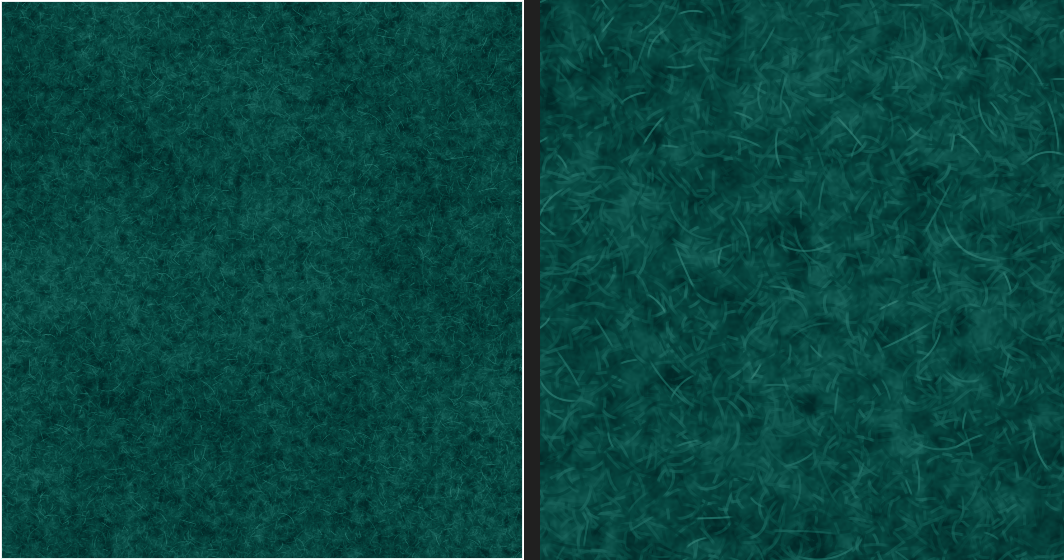
Left: the whole. Right: its middle third, enlarged.
Reproduce this texture procedurally as a Shadertoy shader.

```glsl
// Deep green wool felt: matted short fibres over soft shadows, with a thin white edge.

const vec3 DEEP_GREEN = vec3(0.005, 0.165, 0.160);
const vec3 WOOL_GREEN = vec3(0.026, 0.285, 0.258);
const vec3 LIT_GREEN = vec3(0.115, 0.415, 0.380);
const vec3 PALE_HAIR = vec3(0.42, 0.66, 0.60);
const vec3 EDGE_WHITE = vec3(1.0);
const float EDGE_WIDTH = 0.0034;
const int FELT_LAYERS = 10;
const int HAIR_LAYERS = 3;

vec4 hash4(vec2 cell, float seed) {
    vec4 p = fract(vec4(cell.xyx, cell.y + seed) * vec4(0.1031, 0.1030, 0.0973, 0.1099) + seed * 0.0717);
    p += dot(p, p.wzxy + 33.33);
    return fract((p.xxyz + p.yzzw) * p.zywx);
}

float valueNoise(vec2 p, float seed) {
    vec2 cell = floor(p);
    vec2 f = fract(p);
    f = f * f * (3.0 - 2.0 * f);
    float low = mix(hash4(cell, seed).x, hash4(cell + vec2(1, 0), seed).x, f.x);
    float high = mix(hash4(cell + vec2(0, 1), seed).x, hash4(cell + vec2(1, 1), seed).x, f.x);
    return mix(low, high, f.y);
}

float fbm(vec2 p, float seed) {
    float sum = 0.0;
    float weight = 0.5;
    for (int i = 0; i < 4; i++) {
        sum += weight * valueNoise(p, seed + float(i));
        p = mat2(1.6, 1.2, -1.2, 1.6) * p;
        weight *= 0.5;
    }
    return sum / 0.9375;
}

vec2 rotate(vec2 p, float angle) {
    float c = cos(angle);
    float s = sin(angle);
    return vec2(c * p.x - s * p.y, s * p.x + c * p.y);
}

// Coverage of one bent fibre lying along x, fading toward its tips.
float fibre(vec2 p, float halfLength, float bend, float halfWidth, float blur) {
    float slope = 2.0 * bend * p.x;
    float across = abs(p.y - bend * (p.x * p.x - 0.3 * halfLength * halfLength)) / sqrt(1.0 + slope * slope);
    float body = 1.0 - smoothstep(halfWidth - blur, halfWidth + blur, across);
    return body * (1.0 - smoothstep(0.6 * halfLength, halfLength, abs(p.x)));
}

// Lays one sheet of scattered fibres over the tone below it.
float layFibres(float tone, vec2 p, float cellSize, float seed, float density,
                vec2 toneRange, float halfWidth, float opacity, float pixel) {
    vec2 q = rotate(p, seed * 1.37) / cellSize + seed * 7.31;
    vec2 home = floor(q);
    for (int y = -1; y <= 1; y++) {
        for (int x = -1; x <= 1; x++) {
            vec2 cell = home + vec2(x, y);
            vec4 place = hash4(cell, seed);
            vec4 look = hash4(cell, seed + 41.0);
            vec2 local = rotate(q - cell - place.xy, place.z * 6.2832);
            float halfLength = mix(0.3, 0.85, place.w * place.w);
            float bend = (look.x - 0.5) * 1.2;
            float cover = fibre(local, halfLength, bend, halfWidth / cellSize, 0.6 * pixel / cellSize);
            float fibreTone = mix(toneRange.x, toneRange.y, look.y);
            tone = mix(tone, fibreTone, cover * opacity * step(look.z, density));
        }
    }
    return tone;
}

vec3 woolColour(float tone) {
    vec3 colour = mix(DEEP_GREEN, WOOL_GREEN, clamp(tone * 2.0, 0.0, 1.0));
    colour = mix(colour, LIT_GREEN, clamp(tone * 2.0 - 1.0, 0.0, 1.0));
    return mix(colour, PALE_HAIR, clamp(tone - 1.0, 0.0, 1.0));
}

void mainImage(out vec4 fragColor, in vec2 fragCoord) {
    float pixel = 1.0 / iResolution.y;
    vec2 p = fragCoord * pixel;
    vec2 size = iResolution.xy * pixel;

    // Shadowed ground beneath the nap
    float clumps = fbm(p * 82.0, 3.0) - 0.5;
    float tone = 0.38 + 0.7 * clumps;

    // Matted short fibres, brighter toward the top sheets
    for (int i = 0; i < FELT_LAYERS; i++) {
        float height = float(i) / float(FELT_LAYERS - 1);
        vec2 toneRange = vec2(0.10, 0.78) + vec2(0.08, 0.24) * height;
        tone = layFibres(tone, p, mix(0.016, 0.0125, height), float(i) + 1.0, 0.85,
                         toneRange, 0.0009, 0.65, pixel);
    }

    // Broad unevenness, small hollows and fine grain
    tone += 0.34 * (fbm(p * 4.0, 11.0) - 0.5) + 0.30 * (fbm(p * 13.0, 17.0) - 0.5);
    tone += 0.32 * clumps;
    tone -= 0.25 * smoothstep(0.60, 0.80, fbm(p * 66.0, 23.0));
    tone += 0.20 * (valueNoise(p * 440.0, 31.0) - 0.5);

    // Loose short hairs catching the light
    for (int i = 0; i < HAIR_LAYERS; i++) {
        tone = layFibres(tone, p, mix(0.019, 0.030, float(i) * 0.5), float(i) + 20.0, 0.24,
                         vec2(0.75, 1.55), 0.0006, 0.6, pixel);
    }

    // White margin around the cloth
    vec2 inset = min(p, size - p);
    float edge = clamp((EDGE_WIDTH - min(inset.x, inset.y)) / pixel + 0.5, 0.0, 1.0);
    fragColor = vec4(mix(woolColour(tone), EDGE_WHITE, edge), 1.0);
}
```
